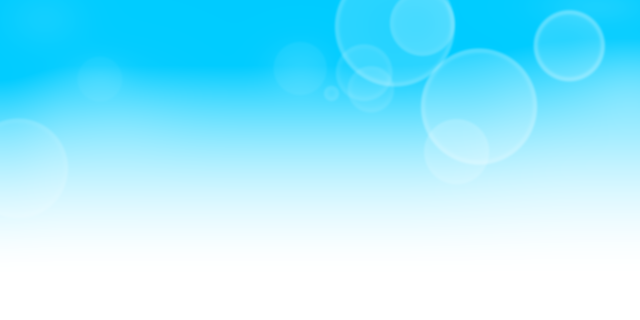
Give the GLSL for this background, as a WebGL 1 fragment shader.

```glsl
precision highp float;
// Bright cyan sky fading to white, with soft clouds of light and pale bubbles.

uniform vec2 u_resolution;

#define SKY_COLOR vec3(0.0, 0.798, 1.0)
#define HAZE_COLOR vec3(1.0)
#define HAZE_TOP 0.795
#define HAZE_DEPTH 0.67
#define HAZE_CURVE 1.9
#define EDGE_SOFTNESS 0.006
#define RIM_WIDTH 0.008

// Round glow that fades smoothly from its centre.
float glow(vec2 p, vec2 center, vec2 size) {
  vec2 q = (p - center) / size;
  return exp(-dot(q, q));
}

// Whitens the haze inside a disc, with a brighter thin rim.
float addBubble(float haze, vec2 p, vec2 center, float radius, float fill, float rim) {
  float d = length(p - center) - radius;
  float disc = 1.0 - smoothstep(-EDGE_SOFTNESS, EDGE_SOFTNESS, d);
  float ring = (d + RIM_WIDTH) / RIM_WIDTH;
  float shade = fill * mix(0.85, 1.0, smoothstep(-radius, 0.0, d));
  return mix(haze, 1.0, disc * shade + rim * exp(-ring * ring));
}

// Vertical fade whose upper limit shifts gently across the canvas.
float skyHaze(vec2 p) {
  float top = HAZE_TOP + 0.085 * smoothstep(1.25, 1.85, p.x)
            - 0.045 * (1.0 - smoothstep(0.0, 0.22, p.x));
  float bottom = HAZE_TOP - HAZE_DEPTH;
  float depth = clamp((top - p.y) / (top - bottom), 0.0, 1.0);
  return 1.0 - pow(1.0 - depth, HAZE_CURVE);
}

void main() {
  vec2 p = gl_FragCoord.xy / u_resolution.y;
  float haze = skyHaze(p);

  // Diffuse clouds of light
  float light = 0.10 * glow(p, vec2(0.36, 0.62), vec2(0.22, 0.16))
              + 0.10 * glow(p, vec2(0.31, 0.76), vec2(0.09, 0.06))
              + 0.12 * glow(p, vec2(0.94, 0.78), vec2(0.10, 0.08))
              + 0.16 * glow(p, vec2(1.97, 0.72), vec2(0.16, 0.14))
              + 0.10 * glow(p, vec2(1.86, 0.98), vec2(0.17, 0.06))
              + 0.07 * glow(p, vec2(0.14, 0.94), vec2(0.12, 0.09));
  haze = mix(haze, 1.0, light);

  // Faint bubbles on the left and in the middle
  haze = addBubble(haze, p, vec2(0.057, 0.474), 0.156, 0.13, 0.05);
  haze = addBubble(haze, p, vec2(0.312, 0.753), 0.070, 0.04, 0.00);
  haze = addBubble(haze, p, vec2(0.938, 0.786), 0.083, 0.06, 0.00);
  haze = addBubble(haze, p, vec2(1.036, 0.708), 0.024, 0.09, 0.04);

  // Overlapping cluster at the top
  haze = addBubble(haze, p, vec2(1.234, 0.917), 0.188, 0.17, 0.10);
  haze = addBubble(haze, p, vec2(1.320, 0.927), 0.102, 0.17, 0.04);
  haze = addBubble(haze, p, vec2(1.138, 0.773), 0.089, 0.09, 0.04);
  haze = addBubble(haze, p, vec2(1.159, 0.721), 0.073, 0.08, 0.03);

  // Large bubbles on the right
  haze = addBubble(haze, p, vec2(1.497, 0.667), 0.182, 0.21, 0.10);
  haze = addBubble(haze, p, vec2(1.427, 0.526), 0.102, 0.16, 0.02);
  haze = addBubble(haze, p, vec2(1.779, 0.857), 0.112, 0.17, 0.16);

  gl_FragColor = vec4(mix(SKY_COLOR, HAZE_COLOR, haze), 1.0);
}
```
